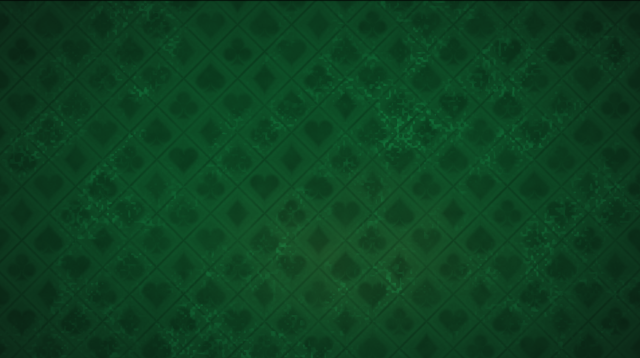
This pattern is drawn by a WebGL 2 fragment shader. Its source:

```glsl
#version 300 es
precision highp float;

#define PITCH 0.1507
#define GRID_SHIFT vec2(-0.0794, -0.096)
#define LINE_HALF 0.018
#define LINE_DARK 0.17
#define SUIT_DARK 0.18
#define SUIT_SOFT 0.034
#define SPECK_SIZE 0.0075
#define SPECK_GAIN 0.135
#define FELT_LIT vec3(0.050, 0.304, 0.149)
#define FELT_DIM vec3(0.047, 0.143, 0.086)
#define SPECK_TINT vec3(0.12, 1.0, 0.52)
#define WARM_GLOW vec3(0.050, 0.016, 0.008)

uniform vec2 u_resolution;
out vec4 fragColor;

float hash(vec2 p) {
    vec3 q = fract(vec3(p.xyx) * 0.1031);
    q += dot(q, q.yzx + 33.33);
    return fract((q.x + q.y) * q.z);
}

float noise(vec2 p) {
    vec2 i = floor(p), f = fract(p);
    f = f * f * (3.0 - 2.0 * f);
    return mix(mix(hash(i), hash(i + vec2(1, 0)), f.x),
               mix(hash(i + vec2(0, 1)), hash(i + vec2(1, 1)), f.x), f.y);
}

float fbm(vec2 p) {
    float sum = 0.0, amp = 0.5;
    for (int i = 0; i < 4; i++) {
        sum += amp * noise(p);
        p = p * 2.03 + 17.7;
        amp *= 0.5;
    }
    return sum;
}

// Suit distances, in units of one diamond's width
float heart(vec2 p) {
    p.x = abs(p.x);
    vec2 lobe = vec2(0.12, 0.07);
    float wedge = max(dot(p - vec2(0.0, -0.24), vec2(0.72, -0.69)),
                      max(dot(p - lobe, vec2(0.69, 0.72)), p.y - 0.11));
    return min(length(p - lobe) - 0.13, wedge);
}

float stem(vec2 p) {
    return max(abs(p.x) - 0.025 - 0.6 * max(-0.12 - p.y, 0.0), abs(p.y + 0.12) - 0.10);
}

float spade(vec2 p) {
    return min(heart(vec2(p.x, 0.02 - p.y)), stem(p));
}

float club(vec2 p) {
    float leaves = min(length(p - vec2(0.0, 0.115)),
                       length(vec2(abs(p.x) - 0.125, p.y + 0.045)));
    return min(min(leaves - 0.115, length(p) - 0.07), stem(p));
}

float diamond(vec2 p) {
    return dot(abs(p), vec2(0.78, 0.62)) - 0.152;
}

// Suits alternate along both diagonals
float suit(vec2 p, vec2 cell) {
    bool red = mod(cell.y, 2.0) > 0.5;
    bool other = mod(cell.x + floor(cell.y * 0.5), 2.0) > 0.5;
    if (red) return other ? heart(p) : diamond(p);
    return other ? spade(p) : club(p);
}

void main() {
    vec2 uv = gl_FragCoord.xy / u_resolution;
    vec2 pos = (gl_FragCoord.xy - 0.5 * u_resolution) / u_resolution.y;
    float px = 1.0 / (u_resolution.y * PITCH);

    // Diagonal lattice
    vec2 g = (pos - GRID_SHIFT) / PITCH;
    vec2 diag = vec2(g.x + g.y, g.x - g.y);
    vec2 cell = floor(diag + 0.5);
    vec2 local = diag - cell;
    vec2 p = 0.5 * vec2(local.x + local.y, local.x - local.y);

    // Vignetted felt with broad mottling
    float light = 1.0 - smoothstep(0.16, 0.80, length((uv - 0.5) * vec2(1.0, 0.82)));
    vec3 col = mix(FELT_DIM, FELT_LIT, light);
    float cloud = fbm(diag * vec2(0.28, 0.75) + 5.3);
    col *= 0.95 + 0.11 * cloud;

    // Warm glow below the centre
    vec2 glow = (pos - vec2(0.10, -0.20)) / vec2(0.34, 0.20);
    col += WARM_GLOW * exp(-dot(glow, glow)) * (0.5 + fbm(pos * 9.0));

    // Pale border inside each diamond, then printed suit
    vec2 edge = 0.5 - abs(local);
    float rim = min(edge.x, edge.y);
    col *= 1.0 + 0.045 * (1.0 - smoothstep(0.08, 0.15, rim));
    float soft = SUIT_SOFT + 0.5 * px;
    float ink = 1.0 - smoothstep(-soft, soft, suit(p * 0.93, cell));
    float fade = mix(0.72, 1.1, hash(cell + 40.0)) * (0.75 + 0.5 * noise(g * 7.0));
    col *= 1.0 - SUIT_DARK * ink * fade;

    // Seams, unevenly worn; the rising ones are stronger
    vec2 seam = 1.0 - smoothstep(vec2(LINE_HALF - px), vec2(LINE_HALF + 2.0 * px), edge);
    float wear = 0.55 + 0.7 * noise(diag * 1.7 + 9.0);
    col *= 1.0 - LINE_DARK * wear * max(seam.x * 0.8, seam.y);

    // Bright flecks spread along rising bands
    float patches = smoothstep(0.36, 0.62, fbm(diag * vec2(0.30, 1.0) + 31.0));
    patches *= smoothstep(0.22, 0.68, fbm(g * 2.2 + 12.0));
    float fleck = smoothstep(0.45, 0.95, noise(pos / SPECK_SIZE + 200.0));
    col += SPECK_TINT * SPECK_GAIN * patches * fleck * (0.15 + 0.85 * light) * (1.0 - 0.3 * ink);

    // Fine nap and dark top edge
    col *= 0.98 + 0.04 * noise(pos * 230.0 + 300.0);
    col *= 1.0 - 0.6 * smoothstep(0.995, 0.999, uv.y);
    fragColor = vec4(col, 1.0);
}
```
